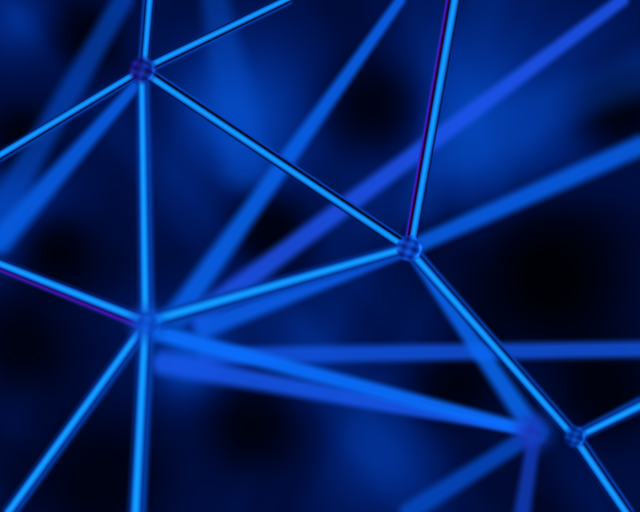
Write a Shadertoy shader that draws this background.

```glsl
// Lattice of glowing blue glass rods and joints over a soft, out-of-focus web of beams.
#define ASPECT 1.25
#define AMBIENT 0.25
#define HAZE_BEAMS 16
#define HAZE_GAIN 0.10
#define BEAM_GAIN 1.08
#define CORE_TINT vec3(0.03, 0.19, 0.02)
#define VIOLET_TINT vec3(0.14, -0.08, 0.03)

// Joints of the lattice, in units of the canvas height
const vec2 A = vec2(0.279, 0.863);
const vec2 B = vec2(0.800, 0.515);
const vec2 C = vec2(0.287, 0.368);
const vec2 D = vec2(1.124, 0.147);
const vec2 E = vec2(1.045, 0.156);

// Pools of light and dark gaps: centre, radius, strength
const vec4 LIGHTS[8] = vec4[8](
    vec4(0.46, 0.77, 0.16, 0.48), vec4(0.92, 0.74, 0.17, 0.46), vec4(0.37, 0.30, 0.08, 0.52),
    vec4(0.02, 0.58, 0.10, 0.42), vec4(0.75, 0.10, 0.13, 0.26), vec4(0.03, 0.96, 0.08, 0.28),
    vec4(0.66, 0.34, 0.18, 0.20), vec4(1.10, 0.88, 0.17, 0.18));
const vec4 GAPS[12] = vec4[12](
    vec4(0.73, 0.79, 0.10, 0.80), vec4(1.07, 0.46, 0.17, 0.97), vec4(0.11, 0.51, 0.08, 0.85),
    vec4(0.50, 0.17, 0.10, 0.80), vec4(0.20, 0.07, 0.13, 0.75), vec4(1.21, 0.79, 0.09, 0.85),
    vec4(0.53, 0.55, 0.08, 0.80), vec4(0.04, 0.73, 0.07, 0.80), vec4(0.04, 0.33, 0.10, 0.80),
    vec4(0.89, 0.25, 0.08, 0.80), vec4(1.18, 0.24, 0.11, 0.80), vec4(0.17, 0.93, 0.07, 0.70));

float hash(float n) {
    n = fract(n * 0.1031);
    n *= n + 33.33;
    return fract(n * (n + n));
}

float bell(float x) { return exp(-x * x); }

// Brightness level to blue
vec3 ramp(float level) {
    level = max(level, 0.0);
    return vec3(0.04 * level * level * level, 0.41 * pow(level, 1.5), 0.95 * level) + vec3(0.0, 0.004, 0.015);
}

// Tapered segment: x = signed offset, y = distance (both in half widths), z = half width
vec3 taper(vec2 p, vec2 a, vec2 b, float wa, float wb) {
    vec2 ab = b - a, ap = p - a;
    float h = clamp(dot(ap, ab) / dot(ab, ab), 0.0, 1.0);
    float w = mix(wa, wb, h);
    return vec3(dot(ap, normalize(vec2(-ab.y, ab.x))) / w, length(ap - ab * h) / w, w);
}

// Out-of-focus beam
void beam(inout vec3 col, vec2 p, vec2 a, vec2 b, float wa, float wb, float level, float alpha, float violet) {
    vec3 t = taper(p, a, b, wa, wb);
    float cover = alpha * (1.0 - smoothstep(0.3, 1.5, t.y));
    col = mix(col, ramp(level * BEAM_GAIN) + violet * VIOLET_TINT, cover);
}

// Glass rod with a bright core, an inner dark line and a coloured rim
void rod(inout vec3 col, vec2 p, vec2 a, vec2 b, float wa, float wb, float crisp, float violet) {
    vec3 t = taper(p, a, b, wa, wb);
    float blur = mix(0.55, 0.12, crisp) + 0.7 / (iResolution.y * t.z);
    float core = bell((t.x + 0.2) / 0.5);
    float lines = bell((t.x - 0.5) / 0.2) + 0.8 * bell((t.x + 0.95) / 0.2);
    vec3 glass = ramp((0.74 + 0.28 * core) * (1.0 - 0.9 * crisp * lines));
    glass += CORE_TINT * core + violet * 2.0 * VIOLET_TINT * bell((t.x - 0.8) / 0.35);
    col = mix(col, glass, 1.0 - smoothstep(1.0 - blur, 1.0 + blur, t.y));
}

// Joint bead with a facet pattern and a lit rim
void bead(inout vec3 col, vec2 p, vec2 c, float r, float soft, float level, float violet) {
    vec2 q = (p - c) / r;
    float d = length(q);
    float facets = 0.25 * (1.0 - soft) * sin(5.0 * q.x + 3.0 * q.y) * sin(6.0 * q.y - 2.0 * q.x);
    float rim = 0.45 * (1.0 - soft) * bell((d - 0.85) / 0.15) * smoothstep(-0.5, 1.0, q.x);
    vec3 glass = ramp(level + facets + rim) + violet * VIOLET_TINT * (1.0 - 0.7 * q.x);
    float edge = soft + 0.7 / (iResolution.y * r);
    col = mix(col, glass, 0.9 * (1.0 - smoothstep(1.0 - edge, 1.0 + edge, d)));
}

void mainImage(out vec4 fragColor, in vec2 fragCoord) {
    vec2 p = fragCoord / iResolution.xy * vec2(ASPECT, 1.0);

    // Hazy backdrop: pools, scattered faint beams, gaps
    float level = AMBIENT;
    for (int i = 0; i < 8; i++) level += LIGHTS[i].w * bell(length(p - LIGHTS[i].xy) / LIGHTS[i].z);
    for (int i = 0; i < HAZE_BEAMS; i++) {
        float k = float(i) * 5.0 + 1.0;
        float turn = 6.2832 * hash(k);
        vec2 mid = vec2(hash(k + 1.0) * ASPECT, hash(k + 2.0));
        float off = dot(p - mid, vec2(cos(turn), sin(turn)));
        level += HAZE_GAIN * (hash(k + 3.0) - 0.5) * (1.0 - smoothstep(0.02, 0.07, abs(off)));
    }
    for (int i = 0; i < 12; i++) {
        float d = length(p - GAPS[i].xy) / GAPS[i].z;
        level *= 1.0 - GAPS[i].w * exp(-pow(d, 2.6));
    }
    vec3 col = ramp(level);

    // Far beams
    beam(col, p, vec2(0.85, 0.70), vec2(1.25, 0.86), 0.04, 0.05, 0.65, 0.4, 0.0);
    beam(col, p, vec2(0.95, 1.0), vec2(0.82, 0.6), 0.05, 0.04, 0.6, 0.35, 0.0);
    beam(col, p, vec2(0.42, 1.0), vec2(0.48, 0.68), 0.03, 0.05, 0.75, 0.5, 0.0);
    beam(col, p, vec2(0.24, 1.0), vec2(-0.02, 0.55), 0.022, 0.03, 0.68, 0.75, 0.0);

    // Middle beams
    beam(col, p, vec2(0.262, 0.83), vec2(0.0, 0.53), 0.012, 0.026, 0.84, 0.9, 0.0);
    beam(col, p, vec2(0.782, 1.0), vec2(0.345, 0.385), 0.011, 0.025, 0.87, 0.9, 0.0);
    beam(col, p, vec2(1.215, 1.0), vec2(0.39, 0.385), 0.014, 0.023, 0.87, 0.85, 0.6);
    beam(col, p, vec2(1.25, 0.715), B, 0.022, 0.017, 0.85, 0.9, 0.0);
    beam(col, p, B, vec2(0.40, 0.36), 0.013, 0.022, 0.86, 0.9, 0.1);
    beam(col, p, vec2(1.25, 0.318), vec2(0.40, 0.305), 0.018, 0.018, 0.82, 0.85, 0.3);
    beam(col, p, vec2(0.32, 0.29), E, 0.024, 0.009, 0.85, 0.9, 0.4);
    beam(col, p, vec2(0.30, 0.352), E, 0.017, 0.014, 0.96, 0.9, 0.0);
    beam(col, p, E, vec2(0.80, 0.0), 0.018, 0.021, 0.72, 0.85, 0.0);
    beam(col, p, E, vec2(1.02, 0.0), 0.014, 0.018, 0.70, 0.8, 0.4);

    // Glass rods in focus
    rod(col, p, A, vec2(0.290, 1.0), 0.010, 0.011, 0.6, 0.0);
    rod(col, p, vec2(0.562, 1.0), A, 0.010, 0.011, 0.8, 0.0);
    rod(col, p, A, vec2(0.0, 0.695), 0.010, 0.011, 0.7, 0.0);
    rod(col, p, A, C, 0.012, 0.015, 0.2, 0.0);
    rod(col, p, A, B, 0.012, 0.012, 1.0, 0.0);
    rod(col, p, B, vec2(0.885, 1.0), 0.012, 0.014, 1.0, 0.9);
    rod(col, p, B, C, 0.013, 0.018, 0.25, 0.0);
    rod(col, p, C, vec2(0.0, 0.482), 0.015, 0.012, 0.5, 1.0);
    rod(col, p, C, vec2(0.02, 0.0), 0.014, 0.014, 0.3, 0.0);
    rod(col, p, C, vec2(0.268, 0.0), 0.015, 0.017, 0.25, 0.0);
    beam(col, p, B, E, 0.013, 0.022, 0.92, 0.85, 0.0);
    rod(col, p, B, D, 0.013, 0.012, 0.6, 0.0);
    rod(col, p, D, vec2(1.25, 0.21), 0.011, 0.014, 0.3, 0.0);
    rod(col, p, D, vec2(1.225, 0.0), 0.013, 0.013, 0.7, 0.0);

    // Joints
    bead(col, p, A, 0.025, 0.25, 0.50, 0.5);
    bead(col, p, B, 0.025, 0.08, 0.68, 0.2);
    bead(col, p, C, 0.029, 0.8, 0.82, 0.2);
    bead(col, p, E, 0.030, 0.9, 0.70, 0.5);
    bead(col, p, D, 0.020, 0.3, 0.62, 0.0);

    fragColor = vec4(clamp(col, 0.0, 1.0), 1.0);
}
```
